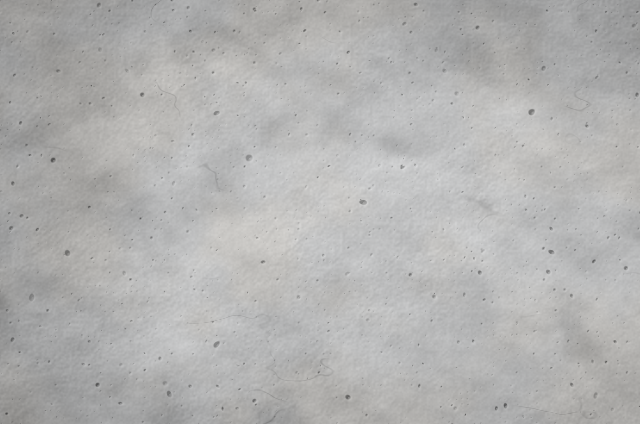
Reproduce this texture procedurally as a Shadertoy shader.

```glsl
// Weathered concrete wall: a soft uneven light over cloudy grey stains,
// a fine embossed grain, scattered pits of several sizes and faint cracks.
// Stains and grain are value noise; pits are jittered cells per size.

const vec3 WARM_TINT = vec3(1.008, 1.0, 0.985);
const vec3 COOL_TINT = vec3(0.996, 1.0, 1.003);

float hash(vec2 p) {
    return fract(sin(dot(p, vec2(127.1, 311.7))) * 43758.5453);
}

vec2 hash2(vec2 p) {
    return vec2(hash(p), hash(p + 47.3));
}

float noise(vec2 p) {
    vec2 cell = floor(p);
    vec2 f = fract(p);
    f = f * f * (3.0 - 2.0 * f);
    float low = mix(hash(cell), hash(cell + vec2(1, 0)), f.x);
    float high = mix(hash(cell + vec2(0, 1)), hash(cell + vec2(1, 1)), f.x);
    return mix(low, high, f.y);
}

float fbm(vec2 p, int octaves) {
    float sum = 0.0, total = 0.0, weight = 0.5;
    for (int i = 0; i < octaves; i++) {
        sum += weight * noise(p);
        total += weight;
        weight *= 0.58;
        p = mat2(1.9, 0.35, -0.35, 1.9) * p + 17.3;
    }
    return sum / total;
}

// Bright to the right of the middle, fading to the edges
float wallLight(vec2 screen) {
    vec2 q = screen - vec2(0.56, 0.45);
    return 0.757 - dot(q * q, vec2(0.29, 0.25));
}

// Broad clouds, drawn out sideways, with a few darker damp patches
float stains(vec2 p) {
    float clouds = fbm(p * vec2(3.2, 5.0) + 3.7, 6) - 0.5;
    float mottle = fbm(p * vec2(15.0, 21.0) + 8.1, 4) - 0.5;
    float damp = smoothstep(0.58, 0.78, fbm(p * vec2(3.6, 4.4) + 31.0, 4));
    return 0.17 * clouds + 0.10 * mottle - 0.065 * damp;
}

float grainHeight(vec2 p) {
    return 0.55 * noise(p * 155.0) + 0.45 * noise(p * 83.0 + 9.0);
}

// Relief lit from the upper left
float grain(vec2 p) {
    vec2 toLight = vec2(-0.0028, 0.0032);
    float relief = grainHeight(p) - grainHeight(p + toLight);
    float roughness = mix(0.035, 0.085, noise(p * 7.0 + 5.0));
    return relief * roughness + 0.028 * (noise(p * 240.0) - 0.5);
}

// One layer of pits: dark ragged hollows with a pale lower right lip
float pits(vec2 p, float cells, float density, float size, float pixel) {
    vec2 g = p * cells;
    vec2 id = floor(g);
    vec2 random = hash2(id + cells);
    vec2 d = fract(g) - mix(vec2(0.27), vec2(0.73), random);
    float cluster = smoothstep(0.25, 0.75, noise(id * 0.37 + cells));
    float present = step(hash(id + 13.7), density * (0.3 + 1.4 * cluster));

    float angle = 6.283 * hash(id + 71.9);
    float c = cos(angle), s = sin(angle);
    vec2 e = mat2(c, -s, s, c) * d * vec2(1.0, 1.0 + 0.7 * random.x);
    float ragged = 0.35 * (noise(g * 4.0 / size * 0.2 + 3.0) - 0.5);
    float radius = size * mix(0.45, 1.0, random.y * random.y);
    float edge = length(e) - radius * (1.0 + ragged);

    float blur = max(pixel * cells, 0.2 * radius);
    float hollow = 1.0 - smoothstep(-blur, blur, edge);
    float lip = exp(-pow(edge / (0.4 * radius + blur), 2.0));
    float side = dot(normalize(d + 0.0001), vec2(0.7, -0.7));
    float depth = mix(0.10, 0.30, hash(id + 29.1));
    float inside = depth * (1.0 - 0.45 * max(side, 0.0));
    return present * (0.06 * lip * max(side, 0.0) - inside * hollow);
}

// Hairlines along a noise contour, kept only in short stretches
float cracks(vec2 p) {
    float contour = abs(fbm(p * vec2(4.0, 7.0) + 60.0, 4) - 0.5);
    float stretch = smoothstep(0.66, 0.82, noise(p * 8.0 + 22.0));
    return -0.07 * stretch * (1.0 - smoothstep(0.0, 0.012, contour));
}

void mainImage(out vec4 fragColor, in vec2 fragCoord) {
    vec2 screen = fragCoord / iResolution.xy;
    vec2 p = fragCoord / iResolution.y;
    float pixel = 1.0 / iResolution.y;

    float grey = wallLight(screen) + stains(p) + grain(p) + cracks(p);

    // Few large pits, more small ones, many pinholes
    grey += pits(p, 9.0, 0.20, 0.085, pixel);
    grey += pits(p + 3.1, 19.0, 0.17, 0.11, pixel);
    grey += pits(p + 7.7, 41.0, 0.14, 0.14, pixel);
    grey += 0.6 * pits(p + 5.3, 68.0, 0.16, 0.17, pixel);

    float warmth = smoothstep(0.35, 0.7, fbm(p * 5.0 + 90.0, 3));
    vec3 color = grey * mix(COOL_TINT, WARM_TINT, warmth);
    fragColor = vec4(clamp(color, 0.0, 1.0), 1.0);
}
```
